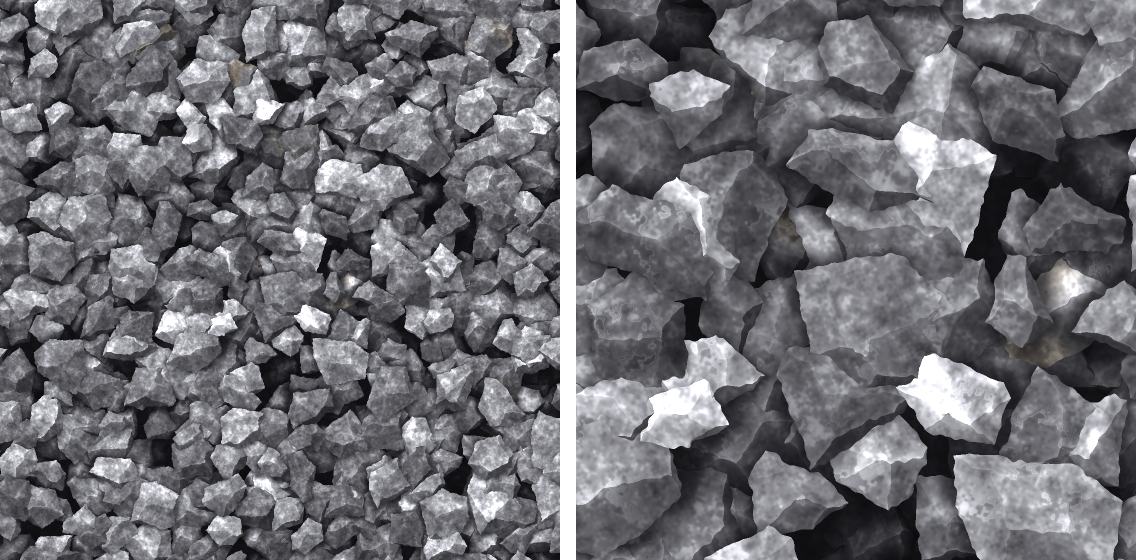
Left, the full canvas; right, a detail of the centre.
Reproduce this texture procedurally as a Shadertoy shader.

```glsl
// Crushed grey gravel: overlapping faceted stones with dusty grain and pale veins.
#define STONES_ACROSS 15.5
#define SMALL_RADIUS 0.44
#define LARGE_RADIUS 0.80
#define DARK_STONE 0.37
#define PALE_STONE 0.74
#define WHITE_SHARE 0.03
#define WARM_SHARE 0.02
#define GRAIN 1.25
#define VEIN 0.14
#define EDGE_DUST 0.13
#define SHADOW 0.66
#define LIGHT_DIR vec3(-0.28, 0.55, 0.79)

const float TAU = 6.2831853;
const int SIDES = 6;
const int LAYERS = 3;

struct Hit {
    float height;       // highest surface so far
    float shadowTop;    // highest shadow cone so far
    float ridge;        // gap between the two lowest facet planes
    vec3 normal;
    vec4 id;
};

vec4 hash4(vec3 p) {
    vec4 h = fract(vec4(p.xyzx) * vec4(0.1031, 0.1030, 0.0973, 0.1099));
    h += dot(h, h.wzxy + 33.33);
    return fract((h.xxyz + h.yzzw) * h.zywx);
}

float noise(vec2 p) {
    vec2 i = floor(p), f = fract(p);
    f = f * f * (3.0 - 2.0 * f);
    float a = hash4(vec3(i, 5.0)).x;
    float b = hash4(vec3(i + vec2(1, 0), 5.0)).x;
    float c = hash4(vec3(i + vec2(0, 1), 5.0)).x;
    float d = hash4(vec3(i + 1.0, 5.0)).x;
    return mix(mix(a, b, f.x), mix(c, d, f.x), f.y);
}

float fbm(vec2 p) {
    float sum = 0.0, weight = 0.32;
    for (int i = 0; i < 4; i++) {
        sum += weight * noise(p);
        p = mat2(1.6, 1.2, -1.2, 1.6) * p + 7.3;
        weight *= 0.86;
    }
    return sum / 1.036;
}

// Convex stone: side planes cut the outline, a tilted plane cuts the top.
void addStone(vec2 p, vec2 cell, float layer, inout Hit hit) {
    vec4 place = hash4(vec3(cell, layer + 1.0));
    vec2 q = p - cell - 0.5 - (place.xy - 0.5) * 0.7;
    if (dot(q, q) > 1.32) return;

    vec4 form = hash4(vec3(cell, layer + 17.0));
    float radius = mix(SMALL_RADIUS, LARGE_RADIUS, place.z);
    float base = 0.85 * place.w - 0.27 * layer;
    float aspect = mix(0.52, 0.95, form.x);
    vec2 tilt = (form.zw - 0.5) * 0.9;

    float outline = 1e3, second = 1e3;
    float lowest = radius * 0.46 + dot(q, tilt);
    vec3 normal = vec3(-tilt, 1.0);
    for (int k = 0; k < SIDES; k++) {
        vec4 cut = hash4(vec3(cell, layer + 31.0 + float(k) * 3.0));
        float angle = (float(k) + 0.8 * (cut.x - 0.5)) * TAU / float(SIDES);
        float reach = radius * mix(0.72, 1.1, cut.y)
                    * length(vec2(cos(angle), aspect * sin(angle)));
        angle += form.y * TAU;
        vec2 side = vec2(cos(angle), sin(angle));
        float inset = reach - dot(q, side);
        float slope = mix(0.5, 2.8, cut.z * cut.z);
        float plane = slope * inset;
        outline = min(outline, inset);
        if (plane < lowest) {
            second = lowest;
            lowest = plane;
            normal = vec3(side * slope, 1.0);
        } else {
            second = min(second, plane);
        }
    }

    if (outline < 0.0) {
        hit.shadowTop = max(hit.shadowTop, base + 0.3 + 2.8 * outline);
    } else if (base + lowest > hit.height) {
        hit.height = base + lowest;
        hit.ridge = second - lowest;
        hit.normal = normalize(normal);
        hit.id = hash4(vec3(cell, layer + 73.0));
    }
}

vec3 gravel(vec2 uv) {
    vec2 p = uv * STONES_ACROSS + 40.0;
    vec2 rough = p + 0.07 * (vec2(noise(p * 4.0), noise(p * 4.0 + 50.0)) - 0.5)
                   + 0.035 * (vec2(noise(p * 15.0), noise(p * 15.0 + 90.0)) - 0.5);

    Hit hit = Hit(-0.5, -1.0, 1.0, vec3(0, 0, 1), vec4(0.5));
    for (int layer = 0; layer < LAYERS; layer++) {
        vec2 shifted = rough + float(layer) * vec2(20.5, 13.4);
        for (int k = 0; k < 9; k++)
            addStone(shifted, floor(shifted) + vec2(k % 3 - 1, k / 3 - 1), float(layer), hit);
    }

    // Stone surface: base tone, mottling, veins and worn edges
    vec2 local = p + hit.id.zw * 60.0;
    float white = step(1.0 - WHITE_SHARE, hit.id.y);
    float tone = mix(mix(DARK_STONE, PALE_STONE, pow(hit.id.x, 1.2)), 0.9, white);
    float mottle = fbm(local * 4.0);
    float patches = noise(local * 2.1 + 31.0);
    float bend = noise(local * 2.2 + 1.6 * mottle);
    float vein = 1.0 - smoothstep(0.0, 0.06, abs(bend - 0.5));
    float fleck = smoothstep(0.55, 0.7, mottle);
    tone *= 1.0 + GRAIN * (mottle - 0.5);
    tone += VEIN * vein * smoothstep(0.35, 0.75, patches) + 0.08 * fleck;
    tone += EDGE_DUST * (1.0 - smoothstep(0.0, 0.08, hit.ridge)) * patches;

    // Daylight on the facets, shade in the gaps
    float light = 0.38 + 0.76 * max(dot(hit.normal, LIGHT_DIR), 0.0);
    light *= 1.0 - SHADOW * smoothstep(0.0, 0.75, hit.shadowTop - hit.height);
    light *= mix(0.2, 1.0, smoothstep(-0.3, 0.5, hit.height));

    vec3 colour = 0.95 * tone * light * vec3(0.99, 0.993, 1.015) + vec3(0.03, 0.03, 0.042);
    float warm = step(hit.id.y, WARM_SHARE) * smoothstep(0.3, 0.8, patches);
    return colour * mix(vec3(1), vec3(1.07, 1.0, 0.88), warm);
}

// Four samples per pixel smooth the stone outlines
void mainImage(out vec4 fragColor, in vec2 fragCoord) {
    vec3 sum = vec3(0);
    for (int i = 0; i < 4; i++) {
        vec2 offset = vec2(i % 2, i / 2) * 0.5 - 0.25;
        sum += gravel((fragCoord + offset) / iResolution.y);
    }
    fragColor = vec4(clamp(sum * 0.25, 0.0, 1.0), 1.0);
}
```
